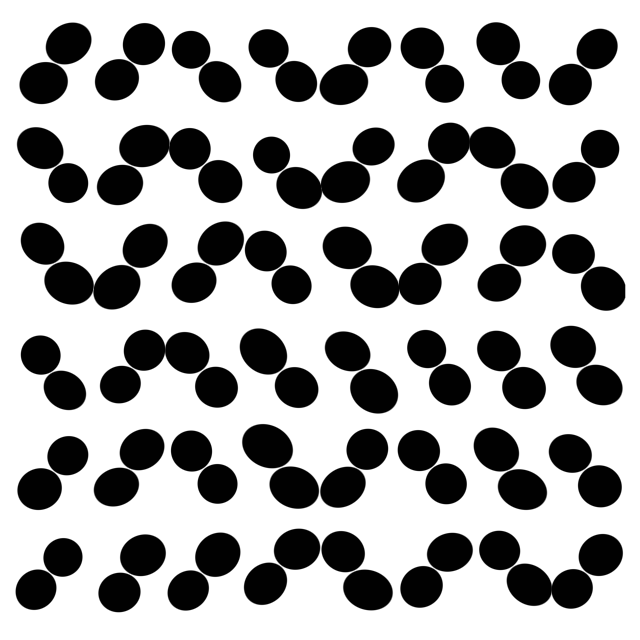
A Shadertoy shader for this pattern:

```glsl
const vec2 GRID_COUNT = vec2(8.0, 6.0);
const vec2 GRID_ORIGIN = vec2(0.0234, 0.0293);
const vec2 CELL_SIZE = vec2(0.1192, 0.1583);
const vec3 PAPER = vec3(1.0);
const vec3 INK = vec3(0.003);

// Lean of each row from the bottom up, one bit per column: set leans right
const int ROW_LEAN[6] = int[6](175, 19, 2, 102, 178, 147);

vec2 hash2(vec2 cell, float seed) {
    vec3 q = fract(vec3(cell.xyx + seed * 7.31) * vec3(0.1031, 0.1030, 0.0973));
    q += dot(q, q.yzx + 33.33);
    return fract((q.xx + q.yz) * q.zy);
}

vec2 rotate(vec2 p, float angle) {
    float c = cos(angle), s = sin(angle);
    return vec2(c * p.x + s * p.y, c * p.y - s * p.x);
}

float ellipseDistance(vec2 p, vec2 radii) {
    return (length(p / radii) - 1.0) * min(radii.x, radii.y);
}

float boxDistance(vec2 p, vec2 halfSize) {
    vec2 d = abs(p) - halfSize;
    return max(d.x, d.y);
}

float leanSign(vec2 cell) {
    return ((ROW_LEAN[int(cell.y)] >> int(cell.x)) & 1) == 1 ? 1.0 : -1.0;
}

// An ellipse whose rim starts at the origin, lying along the given direction
float beanDistance(vec2 p, vec2 direction, vec2 cell, float seed) {
    vec2 size = hash2(cell, seed);
    float tilt = mix(0.25, 0.75, hash2(cell, seed + 1.0).x);
    float minor = mix(0.0285, 0.0328, size.x);
    vec2 radii = vec2(minor + 0.0085 * size.y, minor);
    float reach = 1.03 / length(rotate(direction, tilt) / radii);
    return ellipseDistance(rotate(p - direction * reach, tilt), radii);
}

// Two ellipses touching near the middle of the cell
float pairDistance(vec2 p, vec2 cell) {
    vec2 jitter = (hash2(cell, 1.0) - 0.5) * vec2(0.011, 0.014);
    vec2 local = p - (cell + 0.5) * CELL_SIZE - jitter;
    local.x *= leanSign(cell);
    float angle = 0.92 + 0.2 * (hash2(cell, 2.0).x - 0.5);
    vec2 direction = vec2(cos(angle), sin(angle));
    return min(beanDistance(local, direction, cell, 3.0),
               beanDistance(local, -direction, cell, 5.0));
}

float gridDistance(vec2 p) {
    vec2 home = floor(p / CELL_SIZE);
    float d = 1.0;
    // Neighbouring columns may spill into this one
    for (int i = -1; i <= 1; i++) {
        vec2 cell = clamp(home + vec2(float(i), 0.0), vec2(0.0), GRID_COUNT - 1.0);
        d = min(d, pairDistance(p, cell));
    }
    // Trim at the outer frame
    vec2 halfFrame = 0.5 * GRID_COUNT * CELL_SIZE;
    return max(d, boxDistance(p - halfFrame, halfFrame));
}

void mainImage(out vec4 fragColor, in vec2 fragCoord) {
    float extent = min(iResolution.x, iResolution.y);
    vec2 uv = (fragCoord - 0.5 * iResolution.xy) / extent + 0.5;
    float edge = 0.75 / extent;
    float coverage = 1.0 - smoothstep(-edge, edge, gridDistance(uv - GRID_ORIGIN));
    fragColor = vec4(mix(PAPER, INK, coverage), 1.0);
}
```
